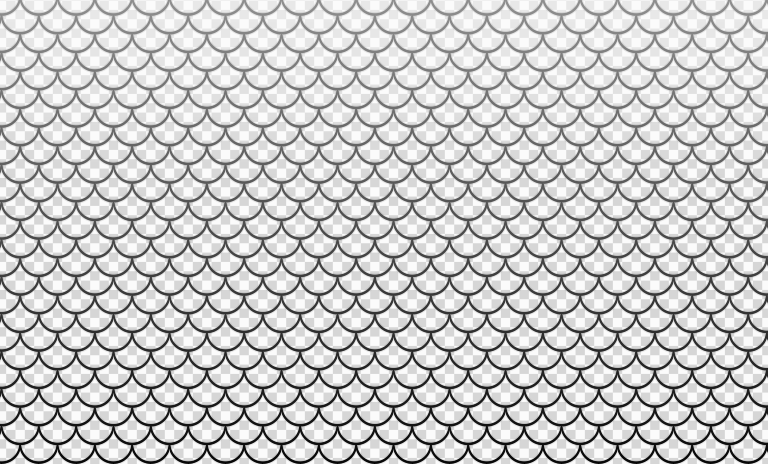
This pattern is drawn by a Shadertoy shader. Its source:

```glsl
// Fish-scale lattice of semicircular outlines over a pale checkerboard.
// Each row shifts by half a scale; distances to the arcs give the strokes,
// and a vertical ramp darkens the strokes towards the bottom.

#define SCALES 20.57               // scales across the canvas width
#define RADIUS 0.5                 // arc radius and row height, in scales
#define PHASE vec2(0.04, 0.39)     // lattice offset from the top left
#define CHECKS 4.0                 // checker squares per scale
#define STROKE vec2(0.026, 0.034)  // half width at the cusp and at the belly
#define INK_TOP 0.56
#define INK_BOTTOM 0.03
#define PAPER 0.985
#define CHECK_TOP 0.91
#define CHECK_BOTTOM 0.84

// Signed square wave of unit cells with edges softened over width aa
vec2 squareWave(vec2 p, float aa) {
    vec2 triangle = abs(fract(p * 0.5) * 2.0 - 1.0) - 0.5;
    return clamp(triangle / aa, -1.0, 1.0);
}

// Distance to the outline of one row of lower semicircles, less its stroke
float scaleRow(vec2 p, float row) {
    float shift = 0.5 * mod(row + 1.0, 2.0);
    vec2 q = vec2(fract(p.x - shift + 0.5) - 0.5, p.y - row * RADIUS);
    float arc = abs(length(q) - RADIUS);
    float cusp = length(vec2(abs(q.x) - RADIUS, q.y));
    float belly = clamp(q.y / RADIUS, 0.0, 1.0);
    return (q.y > 0.0 ? arc : cusp) - mix(STROKE.x, STROKE.y, belly);
}

// Nearest outline among the current row and its neighbours
float scaleLattice(vec2 p) {
    float row = floor(p.y / RADIUS);
    float d = 1.0;
    for (int i = -1; i <= 1; i++) {
        d = min(d, scaleRow(p, row + float(i)));
    }
    return d;
}

void mainImage(out vec4 fragColor, in vec2 fragCoord) {
    // Scale units with y running down from the top edge
    float pixel = SCALES / iResolution.x;
    vec2 p = vec2(fragCoord.x, iResolution.y - fragCoord.y) * pixel;
    float depth = 1.0 - fragCoord.y / iResolution.y;

    // Checkerboard, fainter towards the top
    vec2 wave = squareWave((p - PHASE) * CHECKS, 0.5 * pixel * CHECKS);
    float check = 0.5 + 0.5 * wave.x * wave.y;
    float shade = mix(CHECK_TOP, CHECK_BOTTOM, smoothstep(0.0, 0.45, depth));
    float tone = mix(PAPER, shade, check);

    // Outlines with a faint soft rim
    float d = scaleLattice(p - PHASE);
    float ink = mix(INK_TOP, INK_BOTTOM, depth);
    tone *= 1.0 - 0.12 * (1.0 - smoothstep(0.0, 0.05, d));
    float cover = 1.0 - smoothstep(-0.6 * pixel, 0.6 * pixel, d);
    tone = mix(tone, ink, cover);

    fragColor = vec4(vec3(tone), 1.0);
}
```
